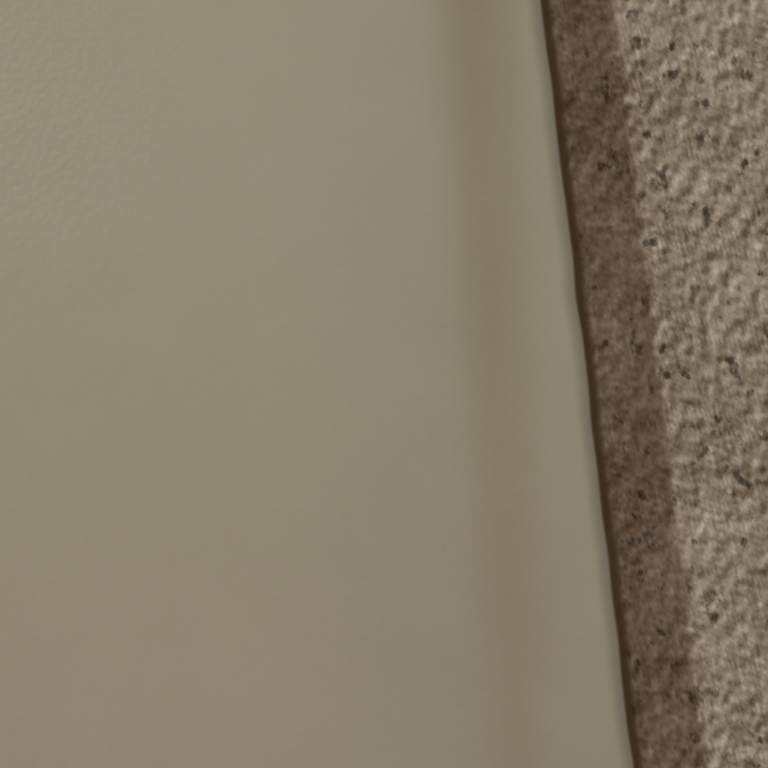
A WebGL 1 fragment shader for this texture:

```glsl
precision highp float;
uniform vec2 u_resolution;

const vec3 PANEL_TOP = vec3(0.585, 0.555, 0.475);
const vec3 PANEL_LOW = vec3(0.560, 0.520, 0.445);
const vec3 CREASE_TINT = vec3(0.490, 0.445, 0.365);
const vec3 SEAM_COLOR = vec3(0.225, 0.165, 0.110);
const vec3 SIDE_COLOR = vec3(0.365, 0.305, 0.245);
const vec3 STUCCO_COLOR = vec3(0.500, 0.445, 0.375);
const vec3 GLINT_COLOR = vec3(0.740, 0.690, 0.620);
const float SEAM_BASE = 0.824;     // x of the panel edge at the bottom
const float CORNER_BASE = 0.919;   // x of the stucco corner at the bottom
const float EDGE_LEAN = 0.119;     // leftward drift from bottom to top
const float CREASE_BASE = 0.678;
const float CREASE_LEAN = 0.068;
const float GRAIN_SCALE = 85.0;
const float RELIEF_STRENGTH = 0.42;

float hash(vec2 p) {
  return fract(sin(dot(p, vec2(127.1, 311.7))) * 43758.5453);
}

float noise(vec2 p) {
  vec2 cell = floor(p);
  vec2 f = fract(p);
  f = f * f * (3.0 - 2.0 * f);
  return mix(mix(hash(cell), hash(cell + vec2(1.0, 0.0)), f.x),
             mix(hash(cell + vec2(0.0, 1.0)), hash(cell + vec2(1.0)), f.x), f.y);
}

float fbm(vec2 p) {
  float sum = 0.0;
  float weight = 0.5;
  for (int i = 0; i < 4; i++) {
    sum += weight * noise(p);
    p = mat2(1.6, 1.2, -1.2, 1.6) * p + 7.3;
    weight *= 0.5;
  }
  return sum;
}

// Light from the upper left over a bumpy height field
float relief(vec2 p) {
  vec2 toLight = vec2(-0.35, 0.45);
  return fbm(p) - fbm(p + toLight);
}

vec3 panel(vec2 uv, float seamDist) {
  vec3 color = mix(PANEL_LOW, PANEL_TOP, smoothstep(0.0, 1.0, uv.y));
  color *= 1.0 - 0.035 * smoothstep(0.30, 0.60, uv.x);

  // Soft vertical crease, wider and deeper toward the top
  float d = uv.x - (CREASE_BASE - CREASE_LEAN * uv.y);
  float width = d < 0.0 ? 0.042 : mix(0.035, 0.075, uv.y);
  float crease = exp(-d * d / (width * width));
  color = mix(color, CREASE_TINT, crease * mix(0.42, 0.72, uv.y));

  // Faint leather grain, strongest in the upper left
  float grainArea = 1.0 - smoothstep(0.0, 0.30, length(uv - vec2(0.0, 0.85)));
  color += relief(uv * 150.0) * mix(0.012, 0.055, grainArea);
  color += (fbm(uv * 14.0) - 0.47) * 0.014;

  // Shade rolling into the seam
  return color * (1.0 - 0.20 * smoothstep(-0.022, 0.0, seamDist));
}

vec3 stucco(vec2 uv, float cornerDist, float pixel) {
  vec2 p = vec2(uv.x + 0.12 * uv.y, uv.y * 0.8) * GRAIN_SCALE;
  float face = smoothstep(-0.006 - pixel, 0.006 + pixel,
                          cornerDist + (fbm(uv * 45.0) - 0.47) * 0.014);
  vec3 color = mix(SIDE_COLOR, STUCCO_COLOR, face);
  color += (fbm(uv * 16.0) - 0.47) * 0.14;
  color += relief(p) * RELIEF_STRENGTH * mix(0.45, 1.0, face);
  color += (noise(p * 2.7) - 0.5) * 0.07;

  // Dark pits and scattered bright grains
  float pits = smoothstep(0.60, 0.80, fbm(p * 0.75 + 31.0));
  color *= 1.0 - 0.45 * pits;
  float glints = smoothstep(0.87, 0.98, noise(p * 0.9 + 53.0));
  color = mix(color, GLINT_COLOR, glints * mix(0.12, 0.38, face));
  return color;
}

void main() {
  vec2 uv = gl_FragCoord.xy / u_resolution;
  float pixel = 1.0 / u_resolution.x;
  float lean = EDGE_LEAN * uv.y;
  float seamDist = uv.x - SEAM_BASE + lean + (noise(vec2(uv.y * 18.0, 3.0)) - 0.5) * 0.003;
  float cornerDist = uv.x - CORNER_BASE + lean;

  vec3 wall = stucco(uv, cornerDist, pixel);

  // Dark gap that fades into the stucco side
  float gap = 1.0 - smoothstep(0.006, 0.017, seamDist);
  wall = mix(wall, SEAM_COLOR, gap * 0.9);

  float past = smoothstep(-0.0015 - pixel, 0.0015 + pixel, seamDist);
  gl_FragColor = vec4(mix(panel(uv, seamDist), wall, past), 1.0);
}
```
